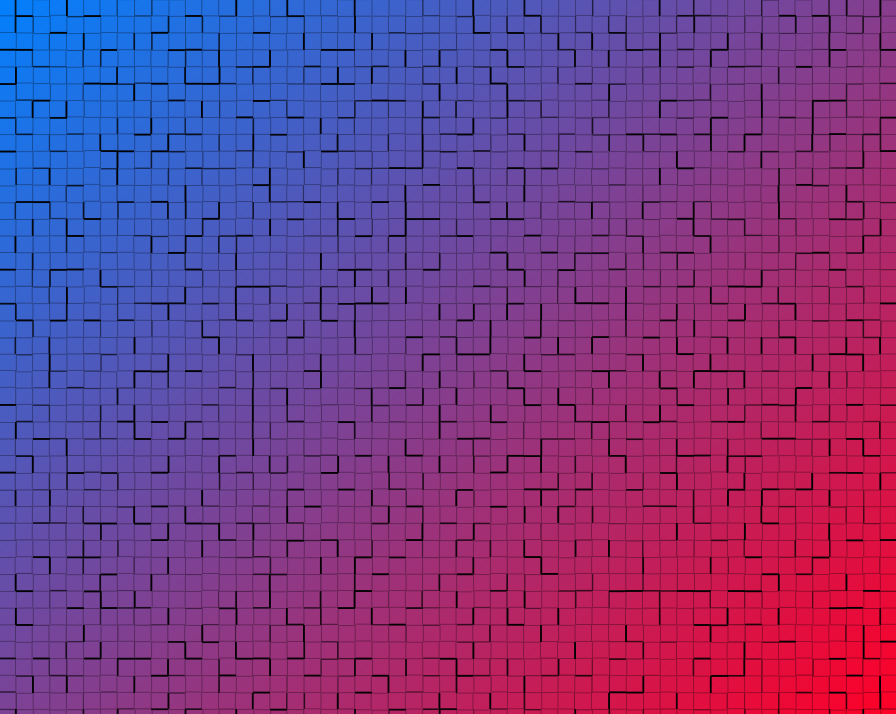
A Shadertoy shader for this background:

```glsl
// A wall of small square tiles under a diagonal blue-to-red gradient.
// Each tile is nudged by a hashed offset per axis; a seam is a faint tinted
// line that widens and darkens into a gap where two tiles are pushed apart.

#define TILE_COUNT  vec2(42.12, 42.22) // tiles along one canvas height, x and y
#define GRID_SHIFT  vec2(0.07, 0.05)   // grid offset from the top left, in tiles
#define GRADIENT    vec2(0.52, 0.48)   // gradient growth to the right and down
#define BLUE        vec3(0.01, 0.50, 0.99)
#define RED         vec3(1.00, 0.00, 0.15)
#define THIN_WIDTH  0.058              // seam widths, in tiles
#define GAP_WIDTH   0.112
#define THIN_SHADE  0.32               // darkness of a thin seam
#define GAP_SHADE   0.97               // darkness of a full gap
#define GAP_START   0.10               // push that begins to open a gap
#define GAP_FULL    0.60               // push of a full gap
#define NUDGE       0.10               // reach of the tile offsets, in tiles

float hash(vec2 p) {
    vec3 q = fract(p.xyx * vec3(0.1031, 0.1030, 0.0973));
    q += dot(q, q.yzx + 33.33);
    return fract((q.x + q.y) * q.z);
}

// Share of a pixel covered by a line, also exact for lines below one pixel.
float lineCoverage(float dist, float width, float pixel) {
    float right = min(dist + 0.5 * pixel, 0.5 * width);
    float left = max(dist - 0.5 * pixel, -0.5 * width);
    return clamp((right - left) / pixel, 0.0, 1.0);
}

// Offset of a tile along the given axis, from 0 to 1.
float tileOffset(vec2 tile, vec2 axis) {
    return hash(tile + 7.0 + 91.0 * axis);
}

// Darkness of the nearest seam that crosses the given axis.
float seam(vec2 grid, vec2 axis, float pixel) {
    vec2 tile = floor(grid + 0.5 * axis);
    float before = tileOffset(tile - axis, axis);
    float after = tileOffset(tile, axis);
    float gap = smoothstep(GAP_START, GAP_FULL, after - before);
    float center = NUDGE * (0.5 * (before + after) - 0.5);
    float dist = dot(grid - tile, axis) - center;
    float width = mix(THIN_WIDTH, GAP_WIDTH, gap);
    return lineCoverage(dist, width, pixel) * mix(THIN_SHADE, GAP_SHADE, gap);
}

void mainImage(out vec4 fragColor, in vec2 fragCoord) {
    // Coordinates run from the top left corner
    vec2 uv = fragCoord / iResolution.xy;
    uv.y = 1.0 - uv.y;
    float aspect = iResolution.x / iResolution.y;
    vec2 grid = uv * vec2(aspect, 1.0) * TILE_COUNT + GRID_SHIFT;
    float pixel = TILE_COUNT.y / iResolution.y;

    // Diagonal gradient
    vec3 color = mix(BLUE, RED, dot(uv, GRADIENT));

    // Seams in both directions
    float dark = max(seam(grid, vec2(1.0, 0.0), pixel),
                     seam(grid, vec2(0.0, 1.0), pixel));
    color *= 1.0 - dark;

    fragColor = vec4(color, 1.0);
}
```
